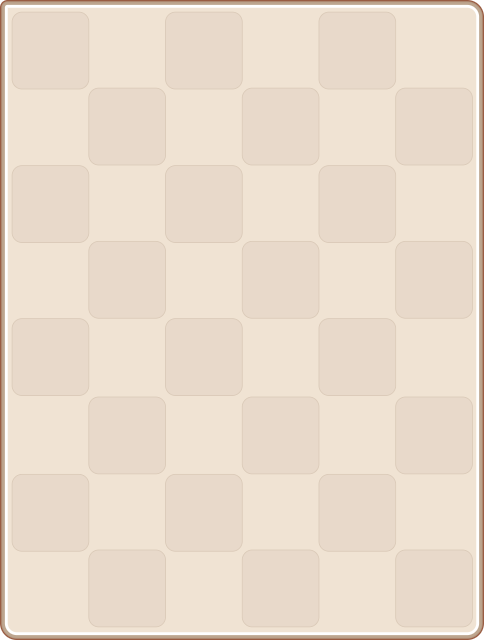
Write a Shadertoy shader that draws this pattern.

```glsl
// A pale 6 by 8 checkerboard of rounded, finely outlined tiles inside a
// brown, tan and white rim. Tiles and rim are rounded-box distances; each
// row of tiles is shifted slightly, and one rim corner is tighter.

// Lengths are in design units: the canvas is BOARD units in size.
const vec2 BOARD = vec2(388.0, 512.0);
const ivec2 GRID = ivec2(6, 8);
const vec2 GRID_START = vec2(9.7, 9.7);
const float PITCH = 61.5;
const float TILE_RADIUS = 8.0;
const float OUTLINE_WIDTH = 0.65;

// Vertical shift of each row, from the top down.
const float ROW_SHIFT[8] = float[8](0.0, -0.7, -0.2, -1.1, -0.8, 0.4, 0.8, -0.2);

// Rim depths, measured inward from the edge.
const float EDGE_DEPTH = 1.0;
const float BAND_DEPTH = 3.9;
const float WHITE_DEPTH = 6.2;
const float RIM_RADIUS = 13.5;
const float TIGHT_RADIUS = 6.0;

const vec3 GROUND = vec3(0.941, 0.890, 0.827);
const vec3 TILE = vec3(0.910, 0.851, 0.792);
const vec3 OUTLINE = vec3(0.855, 0.790, 0.720);
const vec3 EDGE_BROWN = vec3(0.60, 0.36, 0.26);
const vec3 BAND_DARK = vec3(0.70, 0.58, 0.49);
const vec3 BAND_LIGHT = vec3(0.74, 0.65, 0.56);
const vec3 WHITE = vec3(1.0);

float roundedBox(vec2 p, vec2 halfSize, float radius) {
    vec2 q = abs(p) - halfSize + radius;
    return length(max(q, 0.0)) + min(max(q.x, q.y), 0.0) - radius;
}

// Coverage of the region where d is negative, smoothed over one pixel.
float coverage(float d, float pixel) {
    return clamp(0.5 - d / pixel, 0.0, 1.0);
}

// Distance to the nearest filled tile; neighbours are checked because
// shifted rows reach a little into the cells above and below.
float tileDistance(vec2 p) {
    ivec2 home = ivec2(floor((p - GRID_START) / PITCH));
    float nearest = 1e5;
    for (int y = -1; y <= 1; y++) {
        for (int x = -1; x <= 1; x++) {
            ivec2 cell = home + ivec2(x, y);
            bool outside = any(lessThan(cell, ivec2(0)))
                        || any(greaterThanEqual(cell, GRID));
            if (outside || (cell.x + cell.y) % 2 != 0) continue;
            vec2 center = GRID_START + (vec2(cell) + 0.5) * PITCH;
            center.y += ROW_SHIFT[cell.y];
            nearest = min(nearest, roundedBox(p - center, vec2(0.5 * PITCH), TILE_RADIUS));
        }
    }
    return nearest;
}

// Depth inside the board; the top-left corner has a smaller radius.
float rimDepth(vec2 p) {
    vec2 q = p - 0.5 * BOARD;
    float radius = (q.x < 0.0 && q.y < 0.0) ? TIGHT_RADIUS : RIM_RADIUS;
    return -roundedBox(q, 0.5 * BOARD, radius);
}

void mainImage(out vec4 fragColor, in vec2 fragCoord) {
    // Design coordinates with y running down.
    vec2 p = fragCoord / iResolution.xy * BOARD;
    p.y = BOARD.y - p.y;
    float pixel = BOARD.y / iResolution.y;

    // Checkerboard
    float tile = tileDistance(p);
    vec3 color = mix(GROUND, TILE, coverage(tile, pixel));
    float line = abs(tile) - 0.5 * OUTLINE_WIDTH;
    color = mix(color, OUTLINE, coverage(line, pixel));

    // Rim, from the inside out
    float depth = rimDepth(p);
    vec3 band = mix(BAND_DARK, BAND_LIGHT, smoothstep(EDGE_DEPTH, EDGE_DEPTH + 1.4, depth));
    color = mix(color, WHITE, coverage(depth - WHITE_DEPTH, pixel));
    color = mix(color, band, coverage(depth - BAND_DEPTH, pixel));
    color = mix(color, EDGE_BROWN, coverage(depth - EDGE_DEPTH, pixel));
    color = mix(color, WHITE, coverage(depth, pixel));

    fragColor = vec4(color, 1.0);
}
```
